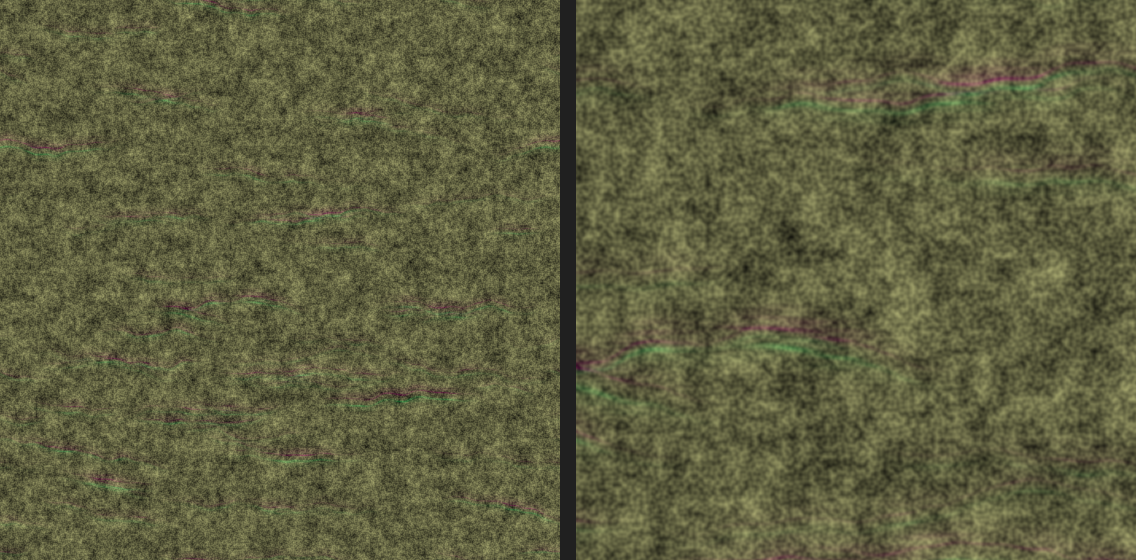
Left: the whole. Right: its middle third, enlarged.
Write a Shadertoy shader that draws this texture.

```glsl
// Mottled olive cloth: several octaves of gradient noise give soft blotches
// and strong fine grain, crossed by thin, wavering, nearly level creases that
// are tinted magenta on their upper side and green on their lower side.

const vec3 OLIVE = vec3(0.375, 0.377, 0.249);
const vec3 MAGENTA_TINT = vec3(0.035, -0.105, 0.030);
const vec3 GREEN_TINT = vec3(-0.045, 0.095, 0.025);
const float BLOTCH_FREQUENCY = 22.0;
const float BLOTCH_CONTRAST = 0.32;
const float GRAIN_GAIN = 1.08;
const int BLOTCH_OCTAVES = 5;
const int CREASE_COUNT = 64;

vec2 hash22(vec2 p) {
    vec3 q = fract(p.xyx * vec3(0.1031, 0.1030, 0.0973));
    q += dot(q, q.yzx + 33.33);
    return fract((q.xx + q.yz) * q.zy);
}

float cornerSlope(vec2 cell, vec2 offset) {
    float angle = 6.28319 * hash22(cell).x;
    return dot(vec2(cos(angle), sin(angle)), offset);
}

float gradientNoise(vec2 p) {
    vec2 cell = floor(p);
    vec2 f = p - cell;
    vec2 u = f * f * f * (f * (f * 6.0 - 15.0) + 10.0);
    vec2 e = vec2(1.0, 0.0);
    float low = mix(cornerSlope(cell, f), cornerSlope(cell + e, f - e), u.x);
    float high = mix(cornerSlope(cell + e.yx, f - e.yx),
                     cornerSlope(cell + e.xx, f - e.xx), u.x);
    return mix(low, high, u.y);
}

float fractalNoise(vec2 p, int octaves, float gain) {
    float sum = 0.0;
    float amplitude = 1.0;
    for (int i = 0; i < octaves; i++) {
        sum += amplitude * gradientNoise(p);
        p = p * 2.0 + vec2(37.3, 17.7);
        amplitude *= gain;
    }
    return sum;
}

// Soft line of the given half width around distance zero
float softLine(float d, float width) {
    return exp(-d * d / (width * width));
}

// Returns the magenta (x) and green (y) strength of one crease
vec2 crease(vec2 uv, float id) {
    vec2 center = hash22(vec2(id, 3.0));
    vec2 shape = hash22(vec2(id, 71.0));
    vec2 mood = hash22(vec2(id, 139.0));

    // Wrap around the canvas so that creases run over its borders
    vec2 p = fract(uv - center + 0.5) - 0.5;
    float halfLength = mix(0.05, 0.20, shape.x);
    if (abs(p.x) > halfLength || abs(p.y) > 0.09) return vec2(0.0);

    float slope = mix(-0.20, 0.08, shape.y);
    float wobble = 0.022 * gradientNoise(vec2(p.x * 11.0 + 50.0, id + 0.5))
                 + 0.006 * gradientNoise(vec2(p.x * 38.0 + 90.0, id + 0.5));
    float d = p.y - slope * p.x - wobble;

    float fade = 1.0 - smoothstep(0.1, 1.0, abs(p.x) / halfLength);
    float breaks = 0.75 + 1.1 * gradientNoise(vec2(p.x * 26.0 + 20.0, id + 9.5));
    float strength = fade * clamp(breaks, 0.1, 1.2) * mix(0.25, 1.0, mood.x * mood.x);

    float gap = mix(0.002, 0.006, mood.y);
    float magenta = softLine(d - gap, 0.0014) + 0.40 * softLine(d - gap - 0.004, 0.008);
    float green = softLine(d + gap, 0.0020) + 0.28 * softLine(d + gap + 0.003, 0.007);
    return strength * vec2(magenta, green);
}

void mainImage(out vec4 fragColor, in vec2 fragCoord) {
    vec2 uv = fragCoord / iResolution.y;

    // Blotches and grain
    float mottle = fractalNoise(uv * BLOTCH_FREQUENCY + 5.0, BLOTCH_OCTAVES, GRAIN_GAIN);
    vec3 color = OLIVE * (1.0 + BLOTCH_CONTRAST * mottle);

    // Tinted creases
    vec2 tint = vec2(0.0);
    for (int i = 0; i < CREASE_COUNT; i++) {
        tint += crease(uv, float(i) + 1.0);
    }
    tint = min(tint, 1.2);

    // Fine level threads break up the tint
    float threads = 1.0 + 1.2 * gradientNoise(uv * vec2(25.0, 260.0));
    color += threads * (MAGENTA_TINT * tint.x + GREEN_TINT * tint.y);

    fragColor = vec4(clamp(color, 0.0, 1.0), 1.0);
}
```
